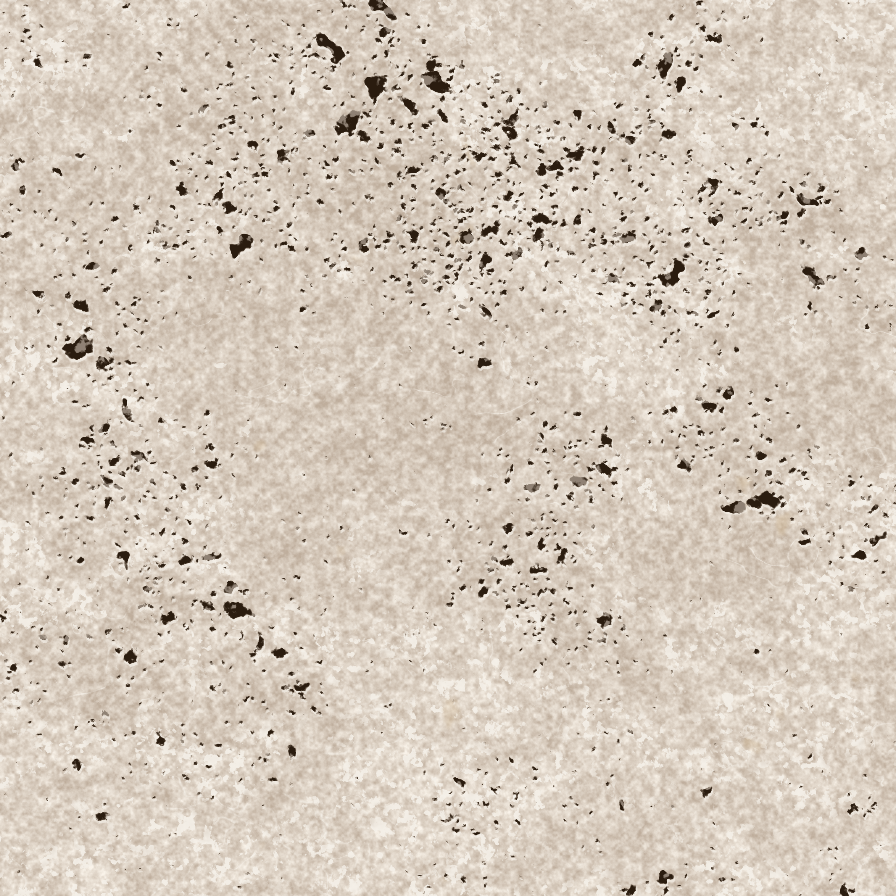
This texture is drawn by a Shadertoy shader. Its source:

```glsl
const vec3 STONE_SHADE = vec3(0.775, 0.714, 0.650);
const vec3 STONE_LIGHT = vec3(0.960, 0.932, 0.892);
const vec3 CHALK = vec3(0.960, 0.942, 0.912);
const vec3 PIT_DARK = vec3(0.165, 0.110, 0.060);
const vec3 PIT_WALL = vec3(0.490, 0.425, 0.360);
const vec3 OCHRE = vec3(0.800, 0.700, 0.560);

float hash(vec2 p) {
    return fract(sin(dot(p, vec2(127.1, 311.7))) * 43758.5453);
}

vec2 hash2(vec2 p) {
    return vec2(hash(p), hash(p + 57.3));
}

float noise(vec2 p) {
    vec2 i = floor(p), f = fract(p);
    f = f * f * (3.0 - 2.0 * f);
    float low = mix(hash(i), hash(i + vec2(1, 0)), f.x);
    float high = mix(hash(i + vec2(0, 1)), hash(i + vec2(1, 1)), f.x);
    return mix(low, high, f.y);
}

float fbm(vec2 p) {
    float sum = 0.0, amp = 0.5;
    for (int i = 0; i < 4; i++) {
        sum += amp * noise(p);
        p = mat2(1.6, 1.2, -1.2, 1.6) * p + 17.3;
        amp *= 0.5;
    }
    return sum / 0.9375;
}

mat2 rotate(float a) {
    return mat2(cos(a), sin(a), -sin(a), cos(a));
}

// Distance to one layer of ragged elliptical pits, one candidate per cell
float pitLayer(vec2 p, float cells, float size, float density, float seed) {
    vec2 w = p * 0.75 / size + seed;
    p += (vec2(fbm(w), fbm(w + 31.7)) - 0.5) * size * 2.2;
    vec2 g = p * cells, base = floor(g);
    float d = 1.0;
    for (int y = -1; y <= 1; y++) {
        for (int x = -1; x <= 1; x++) {
            vec2 id = base + vec2(x, y);
            vec2 centre = id + 0.12 + 0.76 * hash2(id + seed);
            vec2 traits = hash2(id + seed + 113.0);
            float grown = smoothstep(0.0, 0.14, density - traits.x);
            float radius = mix(-0.002, size, grown);
            vec2 q = rotate((traits.y - 0.6) * 2.2) * (g - centre) / cells;
            d = min(d, length(q * vec2(0.75, 1.3)) - radius);
        }
    }
    return d;
}

float pits(vec2 p, float density) {
    float d = pitLayer(p, 17.0, 0.0112, density * 0.8, 3.0);
    d = min(d, pitLayer(p, 36.0, 0.0062, density, 19.0));
    d = min(d, pitLayer(p, 75.0, 0.0031, density, 41.0));
    return min(d, pitLayer(p, 125.0, 0.0018, 0.05 + 0.8 * density, 73.0));
}

// Loose pit clusters, thickest above the middle
float pitDensity(vec2 p) {
    float patches = smoothstep(0.38, 0.74, fbm(rotate(0.6) * p * 8.0 + 8.0));
    vec2 offset = p - vec2(0.62, 0.68);
    return 0.065 + 0.40 * patches * mix(0.45, 1.0, exp(-6.0 * dot(offset, offset)));
}

// Thin wandering line where the noise crosses its middle value
float vein(vec2 p, float width) {
    return 1.0 - smoothstep(0.0, width, abs(fbm(p) - 0.5));
}

vec3 stone(vec2 p) {
    vec2 bed = rotate(-0.22) * p * vec2(0.75, 1.2);
    float broad = fbm(bed * 5.0 + 2.0) - 0.5;
    float mottle = fbm(bed * 25.0 + 11.0) - 0.5;
    float grain = fbm(p * 150.0) - 0.5;
    float dust = noise(p * 340.0 + 5.0) - 0.5;
    float tone = 0.42 + 0.40 * broad + 0.45 * mottle + 1.3 * grain + 0.45 * dust;
    vec3 col = mix(STONE_SHADE, STONE_LIGHT, clamp(tone, -0.15, 1.1));

    // Crisp chalky flecks and scratches
    float worn = smoothstep(-0.10, 0.16, mottle + 0.6 * broad);
    float flecks = smoothstep(0.57, 0.68, fbm(p * 130.0 + 40.0));
    float veins = vein(bed * 9.0 + 60.0, 0.010) + vein(p * 15.0 + 90.0, 0.014);
    float scratch = veins * smoothstep(0.50, 0.70, noise(p * 14.0 + 7.0));
    float chalk = flecks * (0.15 + 0.75 * worn) + 0.6 * scratch * (0.6 + 2.0 * grain);
    col = mix(col, CHALK, clamp(chalk, 0.0, 0.9));

    // Rare rusty stains
    float stain = smoothstep(0.76, 0.90, fbm(p * 24.0 + 130.0));
    return mix(col, OCHRE, 0.4 * stain);
}

void mainImage(out vec4 fragColor, in vec2 fragCoord) {
    vec2 p = fragCoord / iResolution.y;
    float edge = max(0.0008, 0.6 / iResolution.y);
    float density = pitDensity(p);
    float d = pits(p, density);
    float above = pits(p + vec2(-0.001, 0.0030), density);

    // Light from above catches the lower lip of each pit
    float lip = 1.0 - smoothstep(-edge, edge * 2.0, above);
    vec3 col = mix(stone(p), CHALK, 0.7 * lip);

    // Dark hollows with lit crumbs on the floor
    float depth = smoothstep(-0.0004, 0.0018, -d);
    float crumbs = smoothstep(0.56, 0.68, fbm(p * 90.0 + 25.0));
    vec3 hollow = mix(PIT_WALL, PIT_DARK, depth);
    hollow = mix(hollow, STONE_SHADE * 0.85, 0.8 * crumbs);
    col = mix(col, hollow, 1.0 - smoothstep(-edge, edge, d));

    fragColor = vec4(col, 1.0);
}
```
